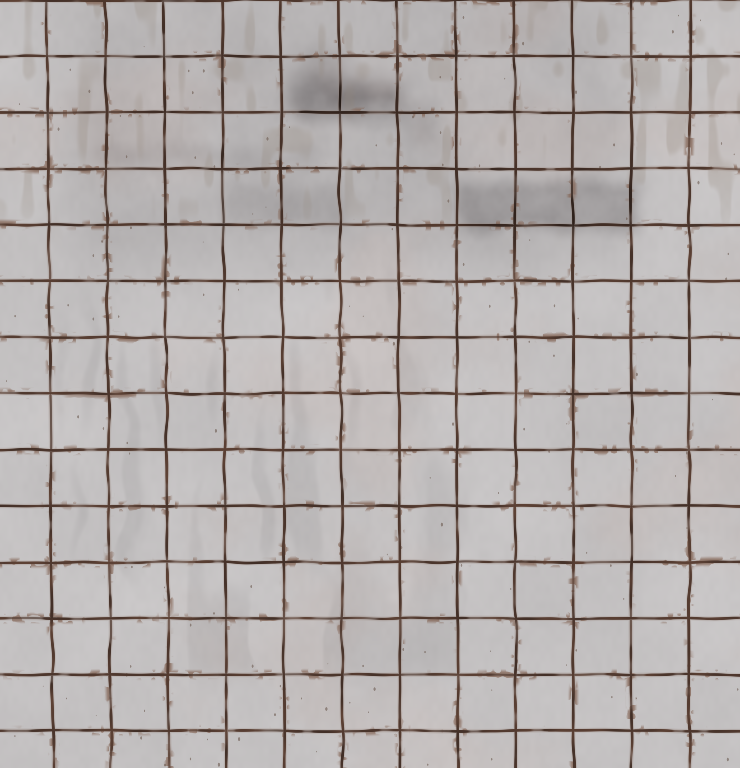
Give the GLSL for this texture, as a Shadertoy shader.

```glsl
// Aged pale wall tiles with thin rusty brown grout, chipped edges and grey soot stains.

float hash(vec2 p) {
    p = fract(p * vec2(0.1031, 0.1137));
    p += dot(p, p.yx + 33.33);
    return fract((p.x + p.y) * p.x * 97.3);
}

float noise(vec2 p) {
    vec2 i = floor(p), f = fract(p);
    f = f * f * (3.0 - 2.0 * f);
    return mix(mix(hash(i), hash(i + vec2(1, 0)), f.x),
               mix(hash(i + vec2(0, 1)), hash(i + vec2(1, 1)), f.x), f.y);
}

float fbm(vec2 p) {
    float sum = 0.0, amp = 0.5;
    for (int i = 0; i < 4; i++) {
        sum += amp * noise(p);
        p = p * 2.03 + 17.1;
        amp *= 0.5;
    }
    return sum;
}

// Rectangle with blurred sides
float softBox(vec2 p, vec2 lo, vec2 hi, float blur) {
    vec2 s = smoothstep(lo - blur, lo + blur, p) * (1.0 - smoothstep(hi - blur, hi + blur, p));
    return s.x * s.y;
}

void mainImage(out vec4 fragColor, in vec2 fragCoord) {
    vec2 p = fragCoord / iResolution.y;
    float px = 1.0 / iResolution.y;

    // Grid: columns fan out slightly towards the top, rows start at the top edge
    vec2 pitch = vec2(mix(0.0753, 0.0761, p.y), 0.0732);
    vec2 grid = vec2(p.x - 0.8978, 1.0 - p.y) / pitch;
    vec2 lineId = round(grid), tileId = floor(grid) + 40.0;
    vec2 wobble = vec2(noise(vec2(p.y * 28.0, lineId.x * 7.3 + 200.0)),
                       noise(vec2(p.x * 28.0, lineId.y * 5.7 + 90.0))) - 0.5;
    vec2 side = (grid - lineId) * pitch + wobble * vec2(0.0035, 0.0022);
    vec2 dist = abs(side);
    float nearest = min(dist.x, dist.y);

    // Glaze: cloudy, with small differences from tile to tile
    vec3 col = vec3(0.772, 0.762, 0.764);
    col += 0.016 * (hash(tileId) - 0.5) + 0.05 * (fbm(p * 9.0) - 0.47);
    col += 0.012 * (noise(p * vec2(150.0, 90.0)) - 0.5);
    col = mix(col, col * vec3(1.0, 0.972, 0.96), 0.6 * smoothstep(0.45, 0.7, fbm(p * 6.0 + 31.0)));

    // Faint vertical drips on the left
    float drips = smoothstep(0.55, 0.85, noise(vec2(p.x * 45.0 + noise(p * 18.0), p.y * 6.0)));
    col -= 0.035 * drips * softBox(p, vec2(0.07, 0.12), vec2(0.6, 0.63), 0.04);

    // Soot: a wide veil and darker patches settling on the grout
    vec2 q = p + 0.012 * (vec2(noise(p * 30.0), noise(p * 30.0 + 50.0)) - 0.5);
    float cloud = 0.6 + 0.8 * fbm(p * 22.0);
    float soot = 0.055 * softBox(q, vec2(0.09, 0.66), vec2(0.82, 1.1), 0.06);
    soot += 0.19 * softBox(q, vec2(0.375, 0.85), vec2(0.52, 0.895), 0.025);
    soot += 0.06 * softBox(q, vec2(0.39, 0.88), vec2(0.45, 0.94), 0.022);
    soot += 0.06 * softBox(q, vec2(0.52, 0.81), vec2(0.57, 0.86), 0.02);
    soot += 0.12 * softBox(q, vec2(0.598, 0.702), vec2(0.832, 0.764), 0.016);
    soot += 0.05 * softBox(q, vec2(0.29, 0.705), vec2(0.45, 0.765), 0.015);
    soot += 0.04 * softBox(q, vec2(0.13, 0.78), vec2(0.42, 0.808), 0.015);
    col -= soot * cloud * vec3(0.98, 1.0, 0.99);

    // Brown smears in the upper tiles
    float smear = smoothstep(0.68, 0.85, noise(p * vec2(55.0, 22.0) + 8.0));
    col = mix(col, vec3(0.57, 0.52, 0.47), 0.25 * smear * smoothstep(0.66, 0.78, p.y));

    // Rust chips clinging to the tile edges
    float patchy = smoothstep(0.45, 0.75, noise(p * 32.0 + 70.0));
    float chip = smoothstep(0.66, 0.82, noise(p * 165.0) + 0.12 * patchy);
    chip *= patchy * (1.0 - smoothstep(0.002, 0.0085, nearest));
    col = mix(col, vec3(0.52, 0.40, 0.34), 0.8 * chip);

    // Sparse specks scattered in a jittered lattice
    vec2 cell = floor(p * 62.0);
    vec2 center = (cell + 0.2 + 0.6 * vec2(hash(cell + 11.0), hash(cell + 47.0))) / 62.0;
    float radius = 0.0006 + 0.0014 * hash(cell + 83.0);
    float speck = 1.0 - smoothstep(radius - px * 0.5, radius + px * 0.5, length((p - center) * vec2(1.3, 0.8)));
    col = mix(col, vec3(0.42, 0.35, 0.31), 0.6 * speck * step(0.94, hash(cell + 5.0)));

    // Grout: dirty fringe, then the dark core that breaks up in places
    vec2 wear = vec2(noise(vec2(p.y * 60.0, lineId.x * 9.1 + 300.0)),
                     noise(vec2(p.x * 60.0, lineId.y * 6.3 + 150.0)));
    vec2 halfWidth = vec2(0.0013, 0.0012) + 0.0007 * wear;
    vec2 fringe = 1.0 - smoothstep(vec2(0.001), vec2(0.0042), dist);
    col = mix(col, vec3(0.56, 0.48, 0.44), 0.38 * max(fringe.x, fringe.y));
    vec2 core = 1.0 - smoothstep(halfWidth - 0.5 * px, halfWidth + 0.5 * px, dist);
    core *= mix(vec2(0.72, 0.6), vec2(1.0), smoothstep(0.1, 0.45, wear));
    vec3 grout = mix(vec3(0.37, 0.26, 0.21), vec3(0.25, 0.18, 0.15), noise(p * 45.0));
    grout *= 1.0 - 2.0 * min(soot, 0.25);
    col = mix(col, grout, max(core.x, core.y));

    fragColor = vec4(clamp(col, 0.0, 1.0), 1.0);
}
```
